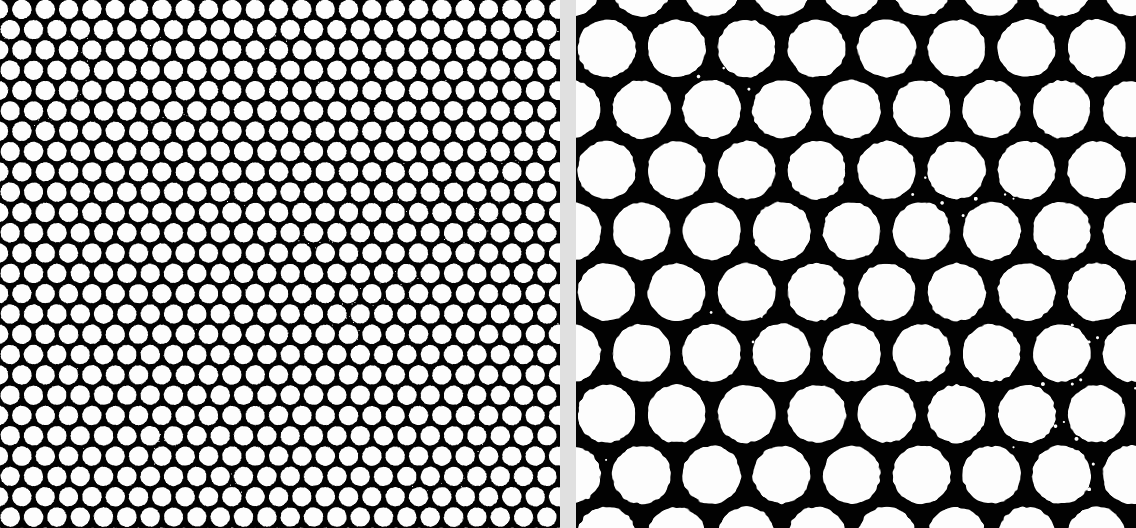
Left, the full canvas; right, a detail of the centre.
A WebGL 1 fragment shader for this pattern:

```glsl
precision highp float;
// Staggered rows of white dots on black, with slightly rough edges and sparse specks.

uniform vec2 u_resolution;

const vec2 DOTS = vec2(24.0, 26.0);           // dots across, rows down (even, so it tiles)
const vec2 FIRST_DOT = vec2(0.4375, 0.54);    // centre of the lowest left dot, in cells
const float DOT_RADIUS = 0.411;               // in units of the column spacing
const vec2 ROUGH_GRID = vec2(384.0, 361.0);
const vec2 SPECK_GRID = vec2(400.0, 376.0);
const vec2 CLUSTER_GRID = vec2(14.0, 13.0);
const vec3 INK = vec3(0.006);
const vec3 PAPER = vec3(0.994);

float hash(vec2 p) {
  return fract(sin(dot(p, vec2(127.1, 311.7))) * 43758.5453);
}

// Value noise whose lattice wraps after "period" cells.
float tiledNoise(vec2 p, vec2 period) {
  vec2 cell = floor(p);
  vec2 f = fract(p);
  f = f * f * (3.0 - 2.0 * f);
  vec2 a = mod(cell, period);
  vec2 b = mod(cell + 1.0, period);
  float low = mix(hash(a), hash(vec2(b.x, a.y)), f.x);
  float high = mix(hash(vec2(a.x, b.y)), hash(b), f.x);
  return mix(low, high, f.y);
}

// One-pixel-wide edge: 1 inside, 0 outside.
float coverage(float dist, float pixel) {
  return clamp(0.5 - dist / pixel, 0.0, 1.0);
}

// Signed distance to the nearest dot, in column spacings.
float dotDistance(vec2 uv, float rowHeight) {
  vec2 q = uv * DOTS - FIRST_DOT;
  float row = floor(q.y + 0.5);
  q.x -= 0.5 * mod(row, 2.0);
  vec2 id = vec2(floor(q.x + 0.5), row);
  vec2 local = (q - id) * vec2(1.0, rowHeight);
  float radius = DOT_RADIUS + 0.008 * (hash(mod(id, DOTS) + 7.0) - 0.5);
  return length(local) - radius;
}

// Tiny stray flecks, gathered in a few loose clusters.
float specks(vec2 uv, float pixel) {
  vec2 p = uv * SPECK_GRID;
  vec2 id = mod(floor(p), SPECK_GRID);
  float cluster = step(0.82, tiledNoise(uv * CLUSTER_GRID, CLUSTER_GRID));
  float present = step(0.975, hash(id + 19.0)) * cluster;
  float size = mix(0.2, 0.5, hash(id + 53.0));
  return present * coverage(length(fract(p) - 0.5) - size, pixel);
}

void main() {
  vec2 uv = gl_FragCoord.xy / u_resolution;
  float rowHeight = (u_resolution.y / DOTS.y) / (u_resolution.x / DOTS.x);

  // Dots with a ragged outline
  float rough = tiledNoise(uv * ROUGH_GRID, ROUGH_GRID) - 0.5;
  float dist = dotDistance(uv, rowHeight) + 0.03 * rough;
  float white = coverage(dist, DOTS.x / u_resolution.x);

  // Wear in the black gaps
  white = max(white, specks(uv, SPECK_GRID.x / u_resolution.x));

  gl_FragColor = vec4(mix(INK, PAPER, white), 1.0);
}
```
